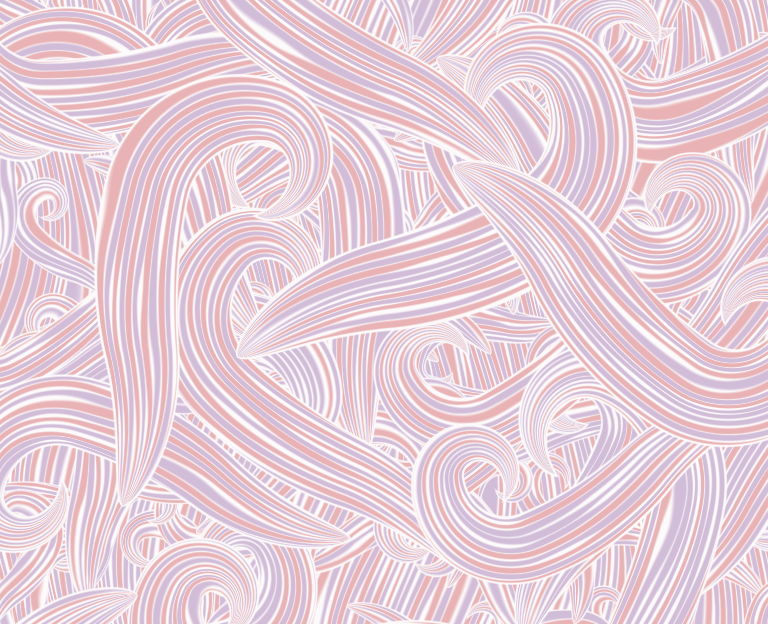
This pattern is drawn by a WebGL 1 fragment shader. Its source:

```glsl
precision highp float;
// Layered locks of wavy hair in lavender, pink and white. Each lock is a chain
// of tangent arcs that tightens into a curl; its width tapers at both ends and
// irregular strands follow it. Small locks are painted first, large ones last.
uniform vec2 u_resolution;

const vec3 LAVENDER = vec3(0.825, 0.74, 0.85);
const vec3 PINK = vec3(0.915, 0.7, 0.71);
const vec3 WHITE = vec3(0.99, 0.98, 0.98);
const float TAU = 6.2831853;

float hash(vec2 p) {
  vec3 q = fract(p.xyx * vec3(0.1031, 0.1030, 0.0973));
  q += dot(q, q.yzx + 33.33);
  return fract((q.x + q.y) * q.z);
}

float noise(vec2 p) {
  vec2 cell = floor(p), f = fract(p);
  f = f * f * (3.0 - 2.0 * f);
  return mix(mix(hash(cell), hash(cell + vec2(1, 0)), f.x),
             mix(hash(cell + vec2(0, 1)), hash(cell + vec2(1, 1)), f.x), f.y);
}

// Strands at position "across" (-1 to 1) and "along" (0 to 1) of a lock
vec3 strands(float across, float along, float halfWidth, float count, float seed, float px) {
  float x = across * count * 0.5;
  x += 2.0 * noise(vec2(x * 0.32, along * 4.0) + seed * 17.0);
  float id = floor(x), edge = floor(x + 0.5);
  float pitch = 2.0 * halfWidth / count;
  float swell = noise(vec2(edge * 7.3, along * 9.0) + seed * 5.0);
  float line = min(mix(0.0003, 0.0042, swell * swell), pitch * 0.3);
  float even = mod(id, 2.0);
  if (hash(vec2(id + 50.0, seed)) < 0.13) even = 0.0;
  float ink = smoothstep(line - 1.1 * px, line + 1.1 * px, abs(x - edge) * pitch);
  return mix(WHITE, mix(LAVENDER, PINK, even), ink);
}

void main() {
  float px = 1.0 / u_resolution.y;
  vec2 p = gl_FragCoord.xy * px;
  float aspect = u_resolution.x * px;

  // Wavy strands behind everything
  float sway = p.x + 0.05 * sin(p.y * 7.0 + p.x * 4.0);
  vec3 color = strands(sway * 2.0 - 1.0, p.y, 0.5, 100.0, 3.0, px);

  for (int i = 0; i < 110; i++) {
    float n = float(i);
    float size = mix(0.3, 0.82, smoothstep(0.5, 1.0, n / 109.0));
    size *= 0.85 + 0.3 * hash(vec2(n, 1.0));
    float heading = 1.57 + 4.2 * (hash(vec2(n, 2.0)) - 0.5);
    float turn = hash(vec2(n, 3.0)) < 0.5 ? -1.0 : 1.0;
    float bend = 0.95 + 0.4 * hash(vec2(n, 4.0));
    float breadth = size * (0.07 + 0.03 * hash(vec2(n, 5.0)));
    float count = floor(2.0 * breadth / mix(0.0085, 0.0125, size));

    // Evenly scattered, centred roughly on the middle of the lock
    vec2 spot = fract(0.5 + n * vec2(0.7549, 0.5698)) * 1.1 - 0.05;
    vec2 start = spot * vec2(aspect, 1.0) - 0.35 * size * vec2(cos(heading), sin(heading));
    if (distance(p, start) > size) continue;

    float len = 0.3 * size;
    for (int j = 0; j < 4; j++) {
      float k = float(j);
      float radius = turn * size / (bend * (-1.7 + 2.4 * k + 0.45 * k * k));
      float side = sign(radius);
      vec2 normal = vec2(-sin(heading), cos(heading));
      vec2 center = start + normal * radius;
      vec2 spoke = -normal * radius, d = p - center;

      // Lock coordinates of this arc
      float angle = atan(spoke.x * d.y - spoke.y * d.x, dot(spoke, d)) * side;
      float travel = abs(radius) * mod(angle, TAU);
      float offset = radius - side * length(d);
      if (travel < len + 0.002) {
        float along = clamp((k + travel / len) * 0.25, 0.0001, 0.9999);
        float w = breadth * 2.5 * pow(along, 0.6) * pow(1.0 - along, 0.75);
        float inside = w - abs(offset);
        if (inside > -px) {
          vec3 lock = strands(offset / w, along, w, count, n + 9.0, px);
          float rim = 0.001 + 0.003 * size;
          lock = mix(WHITE, lock, smoothstep(rim - px, rim + px, inside));
          color = mix(color, lock, smoothstep(-px, px, inside));
        }
      }

      // Step to the end of the arc
      float sweep = len / radius;
      float c = cos(sweep), s = sin(sweep);
      start = center + vec2(c * spoke.x - s * spoke.y, s * spoke.x + c * spoke.y);
      heading += sweep;
    }
  }
  gl_FragColor = vec4(color, 1.0);
}
```
